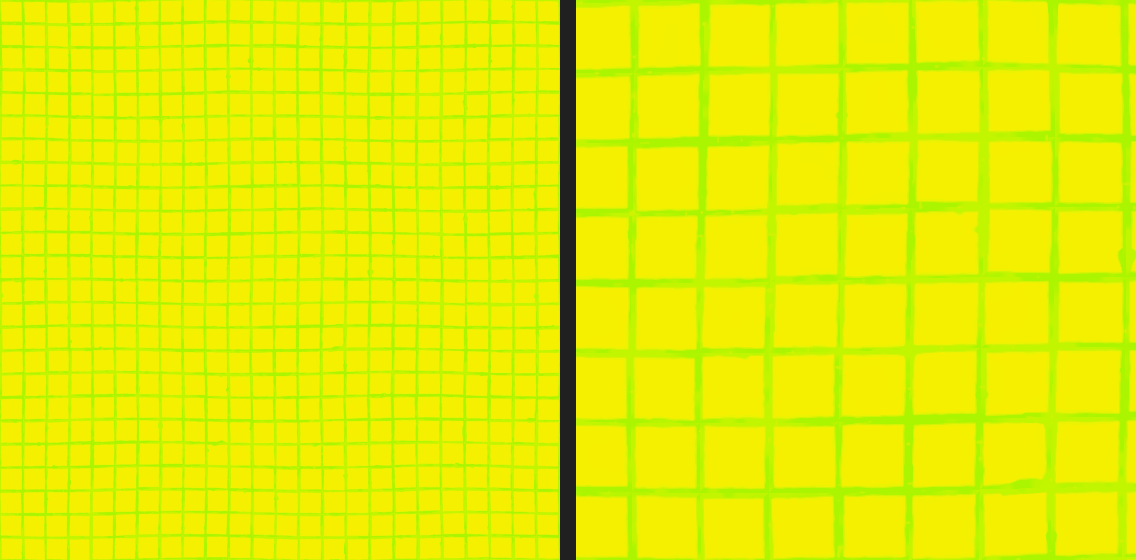
Left, the full canvas; right, a detail of the centre.
This pattern is drawn by a WebGL 2 fragment shader. Its source:

```glsl
#version 300 es
precision highp float;
// Square yellow mosaic tiles, hand laid with ragged edges in thin lime grout.

uniform vec2 u_resolution;
out vec4 outColor;

// Layout, measured in tile cells unless noted
const float CELLS = 24.0;         // repeats across and down the canvas
const float HALF_TILE = 0.442;
const float SIZE_JITTER = 0.016;
const float SHIFT_JITTER = 0.036;
const float TILT = 0.045;         // radians
const float CORNER = 0.025;
const float RAGGED = 0.032;
const float CHIP_DEPTH = 0.07;
const float RIM_WIDTH = 0.035;
const float COLUMN_DRIFT = 0.22;
const float ROW_DRIFT = 0.05;
const float PI = 3.14159265;

const vec3 TILE = vec3(0.965, 0.940, 0.0);
const vec3 RIM = vec3(0.93, 0.95, 0.01);
const vec3 GROUT_PALE = vec3(0.83, 0.95, 0.01);
const vec3 GROUT = vec3(0.76, 0.96, 0.0);
const vec3 GROUT_DARK = vec3(0.67, 0.96, 0.0);

float hash(vec2 p) {
  return fract(sin(dot(p, vec2(127.1, 311.7))) * 43758.5453);
}

// Value noise that wraps at the canvas edges; frequency is a whole number per cell
float wrapNoise(vec2 p, float frequency, float seed) {
  float period = CELLS * frequency;
  vec2 s = p * frequency;
  vec2 i = floor(s);
  vec2 f = s - i;
  f = f * f * (3.0 - 2.0 * f);
  vec2 lo = mod(i, period) + seed;
  vec2 hi = mod(i + 1.0, period) + seed;
  return mix(mix(hash(lo), hash(vec2(hi.x, lo.y)), f.x),
             mix(hash(vec2(lo.x, hi.y)), hash(hi), f.x), f.y);
}

float roundedBox(vec2 p, vec2 halfSize, float radius) {
  vec2 q = abs(p) - halfSize + radius;
  return length(max(q, 0.0)) + min(max(q.x, q.y), 0.0) - radius;
}

void main() {
  vec2 uv = gl_FragCoord.xy / u_resolution;
  float pixel = CELLS / min(u_resolution.x, u_resolution.y);

  // Slow drift of the courses, periodic over the canvas
  vec2 p = uv * CELLS;
  float bulge = sin(PI * uv.x);
  p.x += COLUMN_DRIFT * bulge * bulge + 0.03 * sin(2.0 * PI * (uv.y * 2.0 + uv.x));
  p.y += ROW_DRIFT * sin(2.0 * PI * (uv.x * 2.0 + uv.y));

  // Each tile has its own position, size and tilt
  vec2 cell = mod(floor(p), CELLS);
  vec2 shift = vec2(hash(cell + 3.1), hash(cell + 17.7)) - 0.5;
  vec2 grow = vec2(hash(cell + 41.3), hash(cell + 59.9)) - 0.5;
  float tilt = TILT * (hash(cell + 73.5) - 0.5);
  vec2 q = fract(p) - 0.5 - SHIFT_JITTER * shift;
  q += tilt * vec2(-q.y, q.x);

  // Ragged outline with occasional chips
  float d = roundedBox(q, HALF_TILE + SIZE_JITTER * grow, CORNER);
  d += RAGGED * (0.6 * wrapNoise(p, 4.0, 5.0) + 0.4 * wrapNoise(p, 11.0, 9.0) - 0.5);
  d += CHIP_DEPTH * smoothstep(0.86, 0.98, wrapNoise(p, 3.0, 23.0));

  // Grout, darker in patches below and to the right of each tile
  float side = abs(q.x) > abs(q.y) ? sign(q.x) : -sign(q.y);
  float patches = 0.6 * wrapNoise(p, 1.0, 31.0) + 0.4 * wrapNoise(p, 5.0, 37.0);
  float shade = smoothstep(0.38, 0.62, patches + 0.12 * side);
  vec3 grout = mix(GROUT, GROUT_DARK, shade);
  float crumbs = smoothstep(0.86, 0.95, wrapNoise(p, 9.0, 43.0));
  grout = mix(grout, GROUT_PALE, 0.8 * crumbs);

  // Tile face with a paler green rim and faint tonal variation
  float rimEdge = RIM_WIDTH * (0.5 + wrapNoise(p, 3.0, 53.0));
  float rim = smoothstep(-rimEdge - 0.5 * pixel, -rimEdge + 0.5 * pixel, d);
  float tone = 0.12 * hash(cell + 97.1) + 0.12 * wrapNoise(p, 2.0, 61.0);
  vec3 face = mix(TILE, RIM, max(rim, tone));

  // A narrow pale lip between face and grout
  float lip = smoothstep(-0.5 * pixel, 0.5 * pixel, d + 0.01);
  float joint = smoothstep(-0.5 * pixel, 0.5 * pixel, d - 0.008);
  vec3 color = mix(mix(face, GROUT_PALE, lip), grout, joint);
  outColor = vec4(color, 1.0);
}
```
